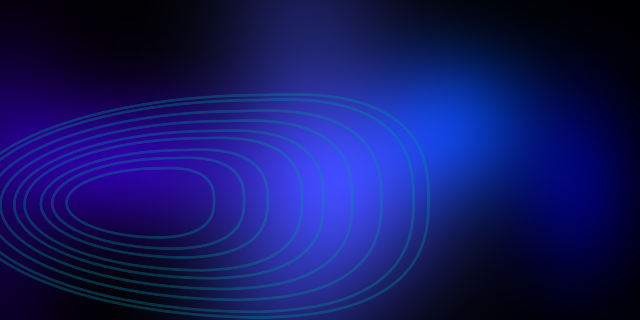
Give the GLSL for this background, as a WebGL 2 fragment shader.

```glsl
#version 300 es
precision highp float;

#define RING_COUNT 9
#define RING_WIDTH 0.0085
#define RING_OPACITY 0.34
#define RING_COLOR vec3(0.0, 0.55, 0.62)
#define LEFT_POWER 2.0
#define RIGHT_POWER 2.6
#define RIGHT_LIFT 0.04

uniform vec2 u_resolution;
out vec4 fragColor;

// Uneven growth of the rings, from innermost to outermost
const float ringGrowth[RING_COUNT] =
    float[RING_COUNT](0.0, 0.14, 0.25, 0.41, 0.51, 0.645, 0.78, 0.93, 1.0);

// Soft elliptical light
vec3 glow(vec2 p, vec2 center, vec2 radius, vec3 color) {
    vec2 q = (p - center) / radius;
    return color * exp(-dot(q, q));
}

vec3 background(vec2 p) {
    vec3 color = vec3(0.0);
    // Violet side
    color += glow(p, vec2(0.40, 0.49), vec2(0.38, 0.21), vec3(0.16, 0.0, 0.60));
    color += glow(p, vec2(0.00, 0.58), vec2(0.24, 0.32), vec3(0.08, 0.0, 0.30));
    color += glow(p, vec2(0.00, 0.08), vec2(0.20, 0.28), vec3(0.04, 0.0, 0.15));
    // Bright core with its upper and lower haze
    color += glow(p, vec2(1.05, 0.41), vec2(0.35, 0.33), vec3(0.23, 0.27, 0.88));
    color += glow(p, vec2(0.95, 0.92), vec2(0.28, 0.36), vec3(0.09, 0.10, 0.30));
    color += glow(p, vec2(0.87, 0.04), vec2(0.29, 0.24), vec3(0.08, 0.09, 0.29));
    // Azure and navy side
    color += glow(p, vec2(1.43, 0.61), vec2(0.25, 0.23), vec3(0.0, 0.19, 0.62));
    color += glow(p, vec2(1.80, 0.42), vec2(0.20, 0.30), vec3(0.0, 0.0, 0.41));
    return min(color, 1.0);
}

// Approximate distance to an egg outline, rounder on the left than the right
float eggDistance(vec2 p, float growth) {
    vec2 center = mix(vec2(0.50, 0.366), vec2(0.828, 0.3555), growth);
    float leftRadius = mix(0.292, 0.94, growth);
    float rightRadius = mix(0.169, 0.511, growth);
    float halfHeight = mix(0.108, 0.3475, growth);

    vec2 q = p - center;
    q.y -= RIGHT_LIFT * max(q.x, 0.0);
    bool onLeft = q.x < 0.0;
    float power = onLeft ? LEFT_POWER : RIGHT_POWER;
    vec2 radius = vec2(onLeft ? leftRadius : rightRadius, halfHeight);

    vec2 unit = abs(q) / radius;
    vec2 slope = pow(unit, vec2(power - 1.0));
    float field = dot(unit, slope) - 1.0;
    return abs(field) / max(length(power * slope / radius), 0.001);
}

void main() {
    vec2 p = gl_FragCoord.xy / u_resolution.y;
    float pixel = 1.0 / u_resolution.y;
    vec3 color = background(p);

    // Nested contour lines
    float line = 0.0;
    for (int i = 0; i < RING_COUNT; i++) {
        float edge = eggDistance(p, ringGrowth[i]) - 0.5 * RING_WIDTH;
        line = max(line, 1.0 - smoothstep(-0.5 * pixel, 0.5 * pixel, edge));
    }
    color = mix(color, RING_COLOR, RING_OPACITY * line);

    fragColor = vec4(color, 1.0);
}
```
